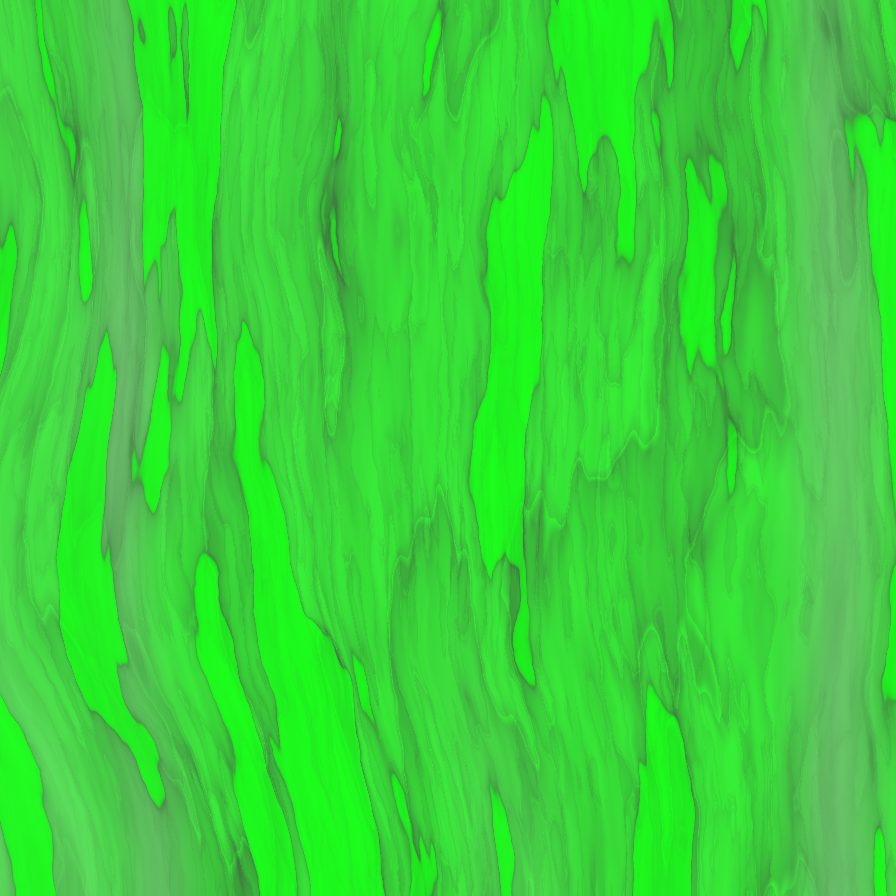
Write a WebGL 1 fragment shader that draws this texture.

```glsl
precision highp float;
uniform vec2 u_resolution;

float hash(vec2 p) {
  p = fract(p * vec2(0.1031, 0.1137));
  p += dot(p, p.yx + 33.33);
  return fract((p.x + p.y) * p.x * 17.3);
}

float noise(vec2 p) {
  vec2 i = floor(p), f = fract(p);
  f = f * f * (3.0 - 2.0 * f);
  return mix(mix(hash(i), hash(i + vec2(1, 0)), f.x),
             mix(hash(i + vec2(0, 1)), hash(i + vec2(1, 1)), f.x), f.y);
}

float fbm(vec2 p) {
  float sum = 0.0, amp = 0.53;
  for (int i = 0; i < 4; i++) {
    sum += amp * noise(p);
    p = p * 2.03 + vec2(17.3, 9.1);
    amp *= 0.5;
  }
  return sum;
}

// Terraced layers: a crisp dark edge that fades softly to one side
float layerShadow(vec2 p, float steps, float falloff) {
  float s = fract(fbm(p) * steps);
  return exp(-s * falloff) * smoothstep(0.0, 0.04, s)
       + 0.5 * smoothstep(0.93, 1.0, s);
}

void main() {
  vec2 uv = gl_FragCoord.xy / u_resolution;

  // Sway the vertical grain, then roughen its edges
  vec2 p = uv;
  p.x += 0.13 * (noise(uv * vec2(3.0, 2.6) + 4.0) - 0.5);
  p.x += 0.022 * (noise(uv * vec2(11.0, 8.0) + 31.0) - 0.5);
  p.x += 0.005 * (fbm(uv * vec2(50.0, 42.0)) - 0.5);

  // Pale haze and two greyish upright veils
  float haze = smoothstep(0.42, 0.85, noise(p * vec2(5.5, 1.7) + 12.0));
  float veilX = (abs(mix(uv.x, p.x, 0.5) - 0.535) - 0.385) / 0.045;
  float veil = exp(-veilX * veilX) * (0.55 + 0.45 * noise(uv * vec2(3.0, 4.0) + 7.0));
  float calm = max(haze, veil);

  // Grain shadows from broad folds to fine fibres
  float shadow = 0.36 * layerShadow(p * vec2(9.0, 1.3) + 3.0, 3.5, 4.0);
  shadow += 0.24 * layerShadow(p * vec2(24.0, 2.8) + 40.0, 4.0, 5.0);
  shadow += 0.17 * layerShadow(p * vec2(56.0, 5.5) + 80.0, 3.5, 5.0);
  shadow *= 1.0 - 0.6 * calm;

  // Raised vivid plates with a thin rim and a soft shadow around them
  float plateField = fbm(p * vec2(15.0, 2.1) + 60.0) - 0.17 * calm - 0.545;
  plateField += 0.12 * (noise(uv * vec2(4.0, 2.0) + 90.0) - 0.5);
  float plate = smoothstep(-0.004, 0.006, plateField);
  float rim = exp(-abs(plateField) * 170.0);
  float halo = exp(min(plateField, 0.0) * 22.0) * (1.0 - plate);

  vec3 color = mix(vec3(0.21, 0.93, 0.21), vec3(0.35, 0.86, 0.35), haze);
  color = mix(color, vec3(0.45, 0.72, 0.45), 0.9 * veil);
  color = mix(color, vec3(0.09, 1.0, 0.09), 0.85 * plate);
  shadow = shadow * (1.0 - 0.6 * plate) + 0.22 * halo + 0.28 * rim;

  // Faint fibre streaks
  float fibre = noise(p * vec2(150.0, 9.0)) - 0.5;
  color *= 1.0 + 0.07 * fibre * (1.0 - 0.5 * plate);

  color = mix(color, vec3(0.25, 0.4, 0.25), clamp(shadow, 0.0, 0.85));
  gl_FragColor = vec4(color, 1.0);
}
```
